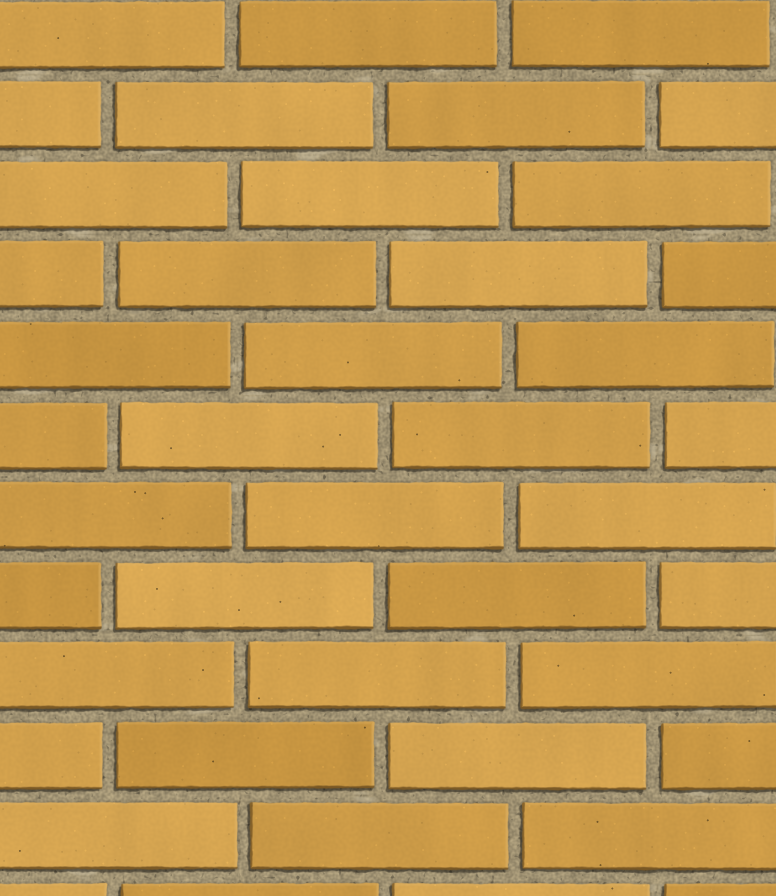
Reproduce this texture procedurally as a Shadertoy shader.

```glsl
// Running-bond wall of smooth ochre bricks with grainy, recessed grey-beige mortar.

float hash(vec2 p) {
    vec3 q = fract(p.xyx * vec3(0.1031, 0.1030, 0.0973));
    q += dot(q, q.yzx + 33.33);
    return fract((q.x + q.y) * q.z);
}

// Gradient noise, roughly -0.7 to 0.7
float cornerSlope(vec2 cell, vec2 offset) {
    float angle = 6.2832 * hash(cell);
    return dot(vec2(cos(angle), sin(angle)), offset);
}

float noise(vec2 p) {
    vec2 i = floor(p), f = p - i, e = vec2(1, 0);
    vec2 w = f * f * f * (f * (f * 6.0 - 15.0) + 10.0);
    return mix(mix(cornerSlope(i, f), cornerSlope(i + e, f - e), w.x),
               mix(cornerSlope(i + e.yx, f - e.yx), cornerSlope(i + 1.0, f - 1.0), w.x), w.y);
}

float roundedBox(vec2 p, vec2 halfSize, float radius) {
    vec2 q = abs(p) - halfSize + radius;
    return length(max(q, 0.0)) + min(max(q.x, q.y), 0.0) - radius;
}

// Sparse raised or sunken specks on the brick faces
float specks(vec2 p) {
    vec2 cell = floor(p * 65.0);
    vec2 centre = 0.2 + 0.6 * vec2(hash(cell + 7.1), hash(cell + 19.7));
    float r = length(fract(p * 65.0) - centre);
    float kind = hash(cell + 43.0);
    float strength = kind > 0.99 ? -0.4 : kind > 0.8 ? 0.07 : kind > 0.68 ? -0.08 : 0.0;
    return strength * smoothstep(0.11, 0.03, r);
}

void mainImage(out vec4 fragColor, in vec2 fragCoord) {
    vec2 p = fragCoord / iResolution.y;
    float pixel = 1.0 / iResolution.y;

    // Courses are counted downward; alternate ones shift by about half a brick
    float v = (1.0 - p.y) * 11.18 + 0.068;
    float row = floor(v);
    float joint = mod(row, 2.0) < 0.5 ? 0.2591 + 0.0013 * row
                                      : 0.1237 + 0.0035 * sin(row - 3.0);
    float u = (p.x - joint) * 3.296;
    vec2 id = vec2(floor(u), row);
    float tone = hash(id + 11.0), tilt = hash(id + 37.0) - 0.5;

    // Position inside the brick, with slight misplacement, tilt and ragged edges
    vec2 local = vec2((fract(u) - 0.5) / 3.296, (0.5 - fract(v)) / 11.18);
    local += 0.0018 * (vec2(hash(id + 5.0), hash(id + 23.0)) - 0.5);
    local.y += 0.009 * tilt * local.x;
    vec2 halfSize = vec2(0.1439, 0.0371);
    float ragged = 0.0011 * noise(p * 55.0) + 0.0006 * noise(p * 190.0);
    float d = roundedBox(local, halfSize, 0.0018) + ragged;

    // Mortar: coarse and fine grain, small pits, pale lime flecks
    float grain = noise(p * 300.0) + 0.7 * noise(p * 140.0 + 9.0) + 0.4 * noise(p * 38.0);
    vec3 mortar = vec3(0.63, 0.575, 0.45) * (1.0 + 0.19 * grain);
    mortar *= 1.0 - 0.3 * smoothstep(0.3, 0.6, noise(p * 170.0 + 31.0));
    float lime = smoothstep(0.28, 0.45, noise(p * vec2(16.0, 45.0) + 3.0))
               * smoothstep(0.006, 0.002, abs(d - 0.003));
    mortar = mix(mortar, vec3(0.79, 0.74, 0.62), 0.55 * lime);

    // Shadow thrown down and to the left by the brick
    float shade = roundedBox(local + vec2(0.0026, 0.0030), halfSize, 0.002) + 2.0 * ragged;
    mortar *= 1.0 - 0.42 * smoothstep(0.0012, -0.0012, shade);
    mortar *= 1.0 - 0.12 * smoothstep(0.004, 0.0, d);

    // Brick face: individual tint, soft firing streaks, fine texture
    vec3 brick = mix(vec3(0.775, 0.58, 0.25), vec3(0.845, 0.655, 0.325), tone);
    brick *= 1.0 + 0.035 * noise(p * vec2(34.0, 5.0) + id * 3.7)
                 + 0.04 * noise(p * 9.0 + id * 5.3)
                 + 0.03 * noise(p * 230.0) + specks(p);

    // Rounded rims: lit at the top and right, dark at the bottom and left
    vec2 lowSide = local + halfSize, highSide = halfSize - local;
    float lit = max(smoothstep(0.0045, 0.001, highSide.x),
                    0.6 * smoothstep(0.004, 0.001, highSide.y));
    brick = mix(brick, vec3(0.89, 0.72, 0.42), 0.5 * lit);
    float dark = max(smoothstep(0.0038, 0.0012, lowSide.y + ragged),
                     0.85 * smoothstep(0.0034, 0.001, lowSide.x + ragged));
    brick = mix(brick, vec3(0.42, 0.30, 0.12), 0.85 * dark);

    vec3 colour = mix(mortar, brick, smoothstep(pixel, -pixel, d));
    fragColor = vec4(colour, 1.0);
}
```
